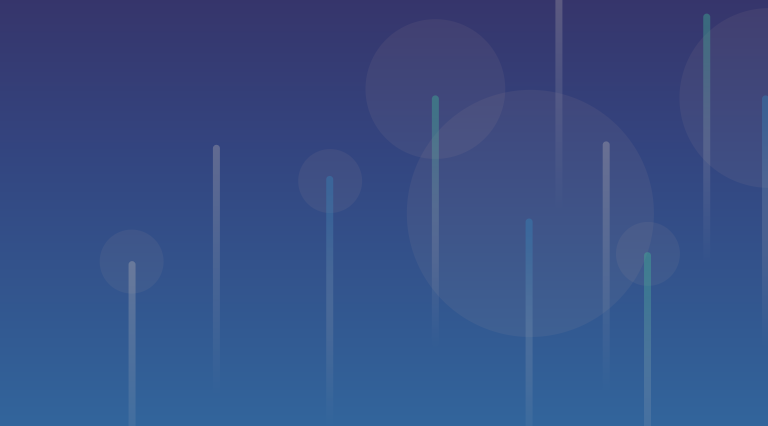
Reproduce this background procedurally as a WebGL 2 fragment shader.

```glsl
#version 300 es
precision highp float;

uniform vec2 u_resolution;
out vec4 fragColor;

// Sky gradient, from the upper edge to the lower edge
const vec3 SKY_TOP = vec3(0.212, 0.208, 0.420);
const vec3 SKY_MIDDLE = vec3(0.202, 0.265, 0.495);
const vec3 SKY_BOTTOM = vec3(0.195, 0.395, 0.610);
const float MIDDLE_HEIGHT = 0.67;

// Discs: centre and radius, in canvas heights
const vec4 DISC_TINT = vec4(0.85, 0.70, 0.62, 0.07);
const int DISC_COUNT = 6;
const vec3 DISCS[DISC_COUNT] = vec3[](
    vec3(1.022, 0.791, 0.164), vec3(1.245, 0.499, 0.290),
    vec3(0.775, 0.575, 0.075), vec3(0.309, 0.386, 0.075),
    vec3(1.521, 0.404, 0.075), vec3(1.806, 0.770, 0.211));

// Streaks: x, upper end and index of the head colour
const float STREAK_RADIUS = 0.0082;
const float STREAK_LENGTH = 0.59;
const vec3 TAIL_COLOUR = vec3(0.78, 0.76, 0.76);
const vec4 HEAD_COLOURS[3] = vec4[](
    vec4(0.80, 0.77, 0.74, 0.30),  // pale
    vec4(0.20, 0.55, 0.75, 0.36),  // blue
    vec4(0.25, 0.72, 0.59, 0.40)); // green
const int STREAK_COUNT = 10;
const vec3 STREAKS[STREAK_COUNT] = vec3[](
    vec3(0.310, 0.387, 0.0), vec3(0.508, 0.660, 0.0),
    vec3(0.774, 0.587, 1.0), vec3(1.022, 0.776, 2.0),
    vec3(1.242, 0.487, 1.0), vec3(1.312, 1.090, 0.0),
    vec3(1.423, 0.668, 0.0), vec3(1.520, 0.408, 2.0),
    vec3(1.659, 0.968, 2.0), vec3(1.797, 0.776, 1.0));

vec3 skyColour(float height) {
    vec3 lower = mix(SKY_BOTTOM, SKY_MIDDLE, clamp(height / MIDDLE_HEIGHT, 0.0, 1.0));
    return mix(lower, SKY_TOP, clamp((height - MIDDLE_HEIGHT) / (1.0 - MIDDLE_HEIGHT), 0.0, 1.0));
}

// Distance to a vertical capsule hanging down from its upper end
float capsuleDistance(vec2 p, vec2 top) {
    vec2 q = p - top + vec2(0.0, STREAK_RADIUS);
    q.y -= clamp(q.y, 2.0 * STREAK_RADIUS - STREAK_LENGTH, 0.0);
    return length(q) - STREAK_RADIUS;
}

// Share of a pixel that lies inside a shape
float coverage(float distanceToEdge) {
    return clamp(0.5 - distanceToEdge * u_resolution.y, 0.0, 1.0);
}

void main() {
    vec2 p = gl_FragCoord.xy / u_resolution.y;
    vec3 colour = skyColour(p.y);

    // Translucent discs
    for (int i = 0; i < DISC_COUNT; i++) {
        float inside = coverage(length(p - DISCS[i].xy) - DISCS[i].z);
        colour = mix(colour, DISC_TINT.rgb, DISC_TINT.a * inside);
    }

    // Streaks fading out downwards
    for (int i = 0; i < STREAK_COUNT; i++) {
        vec3 streak = STREAKS[i];
        vec4 head = HEAD_COLOURS[int(streak.z)];
        float along = clamp((streak.y - p.y) / STREAK_LENGTH, 0.0, 1.0);
        vec3 tint = mix(head.rgb, TAIL_COLOUR, smoothstep(0.0, 0.7, along));
        float alpha = head.a * (1.0 - along) * coverage(capsuleDistance(p, streak.xy));
        colour = mix(colour, tint, alpha);
    }

    fragColor = vec4(colour, 1.0);
}
```
